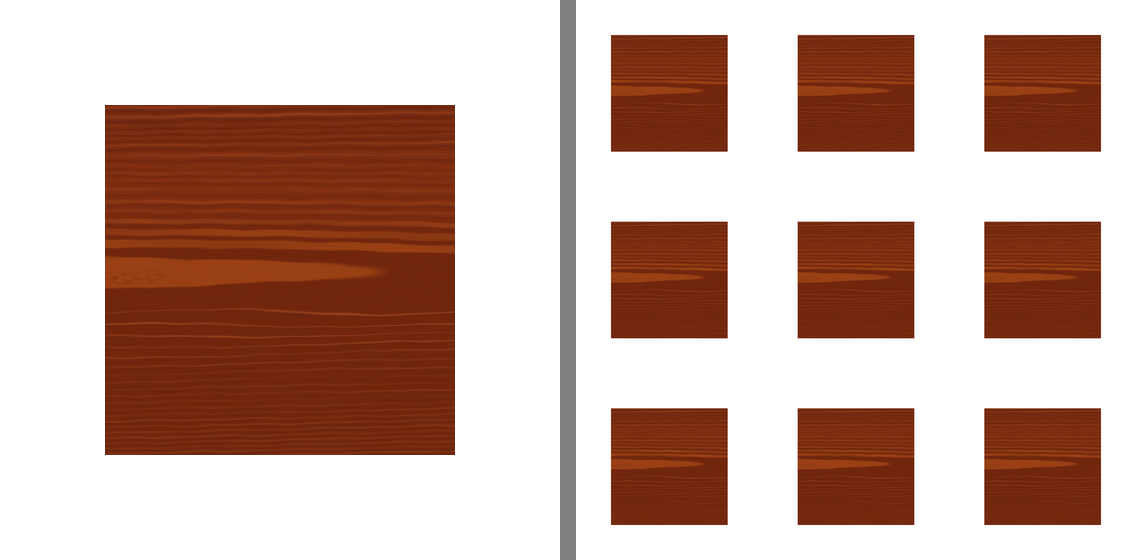
Left, the tile; right, the same tile 3 across and 3 down.
A WebGL 1 fragment shader for this texture:

```glsl
precision highp float;
// A stained wood panel with horizontal grain, centred on a white ground.
// Growth rings are bent, unevenly spaced bands around a tapering tongue of
// pale wood; stretched cellular noise adds fibres. The white margin tiles.

uniform vec2 u_resolution;

float hash(vec2 cell) {
  return fract(sin(dot(cell, vec2(41.3, 289.1))) * 4375.5);
}

// Distance to the nearest random point, wrapping after "count" cells.
float cellular(vec2 p, vec2 count) {
  p *= count;
  vec2 base = floor(p);
  float nearest = 2.0;
  for (int j = -1; j <= 1; j++) {
    for (int i = -1; i <= 1; i++) {
      vec2 cell = base + vec2(float(i), float(j));
      vec2 id = mod(cell, count);
      vec2 point = cell + vec2(hash(id), hash(id + 71.0));
      nearest = min(nearest, distance(p, point));
    }
  }
  return nearest;
}

// Soft line around every whole number of the phase.
float ring(float phase, float halfWidth, float blur) {
  float d = abs(fract(phase + 0.5) - 0.5);
  return 1.0 - smoothstep(halfWidth - blur, halfWidth + blur, d);
}

// Wood colour; x runs right and depth runs down, both from 0 to 1.
vec3 wood(float x, float depth) {
  vec3 dark = vec3(0.44, 0.15, 0.05);
  vec3 warm = vec3(0.49, 0.17, 0.05);
  vec3 pale = vec3(0.60, 0.25, 0.08);
  vec3 thinLine = vec3(0.58, 0.25, 0.11);
  vec3 shadow = vec3(0.37, 0.14, 0.09);

  float fibre = cellular(vec2(x, depth), vec2(9.0, 130.0));
  float ripple = 0.0012 * sin(x * 23.0 + depth * 40.0)
               + 0.0008 * sin(x * 41.0 - depth * 67.0);

  // Rings above the tongue: wide bands that thin out and crowd upwards.
  float sag = 0.02 * x * x * exp(-9.0 * abs(depth - 0.41));
  float lift = 0.016 * x * smoothstep(0.25, 0.0, depth);
  float up = 0.43 - (depth - sag + lift + ripple);
  float upPhase = 28.0 * up + 25.0 * up * up + 0.25 * sin(up * 55.0) * smoothstep(0.1, 0.2, up);
  float upId = floor(upPhase + 0.5);
  float far = smoothstep(0.03, 0.15, up);
  float upGain = mix(1.0, 0.35 + 0.6 * hash(vec2(upId, 3.0)), far);
  upGain *= 0.85 + 0.15 * sin(x * 7.0 + upId * 2.4);
  float upper = step(0.5, upPhase);
  float upLine = upper * upGain * ring(upPhase, mix(0.34, 0.13, far), 0.11);
  float upShade = upper * upGain * ring(upPhase + 0.36, 0.08, 0.10) * far;
  float upFine = smoothstep(0.09, 0.16, up) * ring(upPhase * 2.0 + 0.55, 0.12, 0.14);

  // Rings below it: a few wavy lines, then fine ones that fade downwards.
  float wave = 0.009 * sin(6.5 * x + 26.0 * (depth - 0.59) - 3.6) * exp(-9.0 * abs(depth - 0.6));
  float climb = 0.022 * x * smoothstep(0.60, 0.70, depth);
  float low = depth - wave + climb + ripple - 0.52;
  float lowPhase = 14.0 * low + 60.0 * low * low - 0.3;
  float lowId = floor(lowPhase + 0.5);
  float slope = 14.0 + 120.0 * low;
  float lowGain = mix(0.95, 0.28, smoothstep(0.08, 0.28, low));
  lowGain *= 0.65 + 0.35 * sin(x * 5.0 + lowId * 4.1);
  lowGain = lowGain + 0.22 * hash(vec2(lowId, 8.0)) * smoothstep(0.05, 0.1, low);
  float lower = step(0.5, lowPhase) * step(0.0, low);
  float lowLine = lower * lowGain * ring(lowPhase, 0.0026 * slope, 0.0022 * slope);
  float lowShade = lower * lowGain * ring(lowPhase - 0.006 * slope, 0.002 * slope, 0.002 * slope);

  // Tongue of pale wood, blunt on the left and pointed on the right.
  float middle = 0.477 + 0.004 * sin(x * 9.0) * (1.0 - x);
  float reach = 0.046 * sqrt(max(1.0 - x / 0.83, 0.0));
  float inside = reach - abs(depth - middle) + ripple;
  float blur = 0.004 + 0.006 * smoothstep(0.5, 0.83, x);
  float tongue = smoothstep(-blur, blur, inside) * smoothstep(0.83, 0.74, x);
  float mottle = smoothstep(0.32, 0.05, x) * smoothstep(0.03, 0.0, abs(depth - 0.495));
  mottle *= smoothstep(0.25, 0.8, cellular(vec2(x, depth), vec2(32.0, 90.0)));

  // Layers from the base up.
  vec3 colour = mix(dark, warm, 0.75 * smoothstep(0.06, 0.12, up) * smoothstep(0.36, 0.22, up));
  colour = mix(colour, shadow, 0.7 * max(upShade, 0.5 * lowShade));
  colour = mix(colour, thinLine, 0.28 * upFine);
  colour = mix(colour, mix(pale, thinLine, far), upLine);
  colour = mix(colour, thinLine, lowLine);
  colour = mix(colour, pale, tongue);
  colour = mix(colour, warm, 0.6 * mottle * tongue);
  return colour * (1.0 + 0.045 * (0.45 - fibre));
}

void main() {
  vec2 uv = gl_FragCoord.xy / u_resolution;
  vec2 panel = (uv - 0.1875) / 0.625;

  // Panel edge, smoothed over one pixel.
  vec2 edge = (0.3125 - abs(uv - 0.5)) * u_resolution;
  float cover = clamp(min(edge.x, edge.y) + 0.5, 0.0, 1.0);
  vec3 colour = mix(vec3(1.0), wood(panel.x, 1.0 - panel.y), cover);
  gl_FragColor = vec4(colour, 1.0);
}
```
